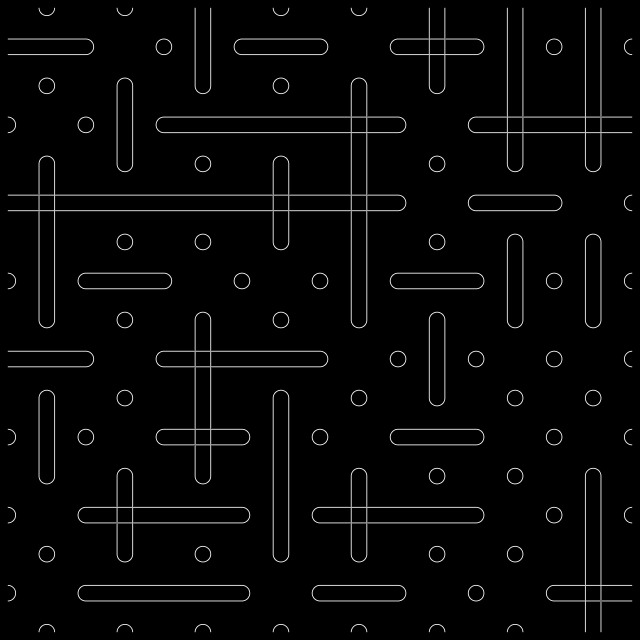
This pattern is drawn by a WebGL 1 fragment shader. Its source:

```glsl
precision highp float;
uniform vec2 u_resolution;

#define CELLS 8.0          // cells along each side
#define MARGIN 0.1         // black border, in cells
#define RADIUS 0.1         // capsule radius, in cells
#define STROKE 0.0107      // outline width, in cells
#define LINK_CHANCE 0.44   // share of neighbouring nodes that are joined
#define BACKGROUND vec3(0.0)
#define LINE_COLOR vec3(1.0)

float hash(vec2 p) {
    vec3 q = fract(vec3(p.xyx) * vec3(0.1031, 0.1030, 0.0973));
    q += dot(q, q.yzx + 33.33);
    return fract((q.x + q.y) * q.z);
}

// Distance to capsule outlines running along x, with nodes at integer x
// on the middle line of each row.
float capsuleOutline(vec2 p, float seed) {
    vec2 cell = floor(p);
    vec2 local = p - cell;
    bool linked = hash(cell + seed) < LINK_CHANCE;
    float along = linked ? 0.0 : min(local.x, 1.0 - local.x);
    return abs(length(vec2(along, local.y - 0.5)) - RADIUS);
}

// Share of one pixel covered by a stroke whose centre is at distance d.
float strokeCoverage(float d, float pixel) {
    float halfStroke = 0.5 * STROKE;
    float halfPixel = 0.5 * pixel;
    float overlap = min(d + halfPixel, halfStroke) - max(d - halfPixel, -halfStroke);
    return clamp(overlap / pixel, 0.0, 1.0);
}

void main() {
    float span = CELLS + 2.0 * MARGIN;
    float pixel = span / min(u_resolution.x, u_resolution.y);
    vec2 p = (gl_FragCoord.xy - 0.5 * u_resolution) * pixel + 0.5 * CELLS;

    // Horizontal and vertical capsules overlap freely
    float horizontal = strokeCoverage(capsuleOutline(p, 17.0), pixel);
    float vertical = strokeCoverage(capsuleOutline(p.yx, 71.0), pixel);
    float ink = max(horizontal, vertical);

    // Clip to the square grid
    vec2 inset = 0.5 * CELLS - abs(p - 0.5 * CELLS);
    ink *= clamp(min(inset.x, inset.y) / pixel + 0.5, 0.0, 1.0);

    gl_FragColor = vec4(mix(BACKGROUND, LINE_COLOR, ink), 1.0);
}
```
